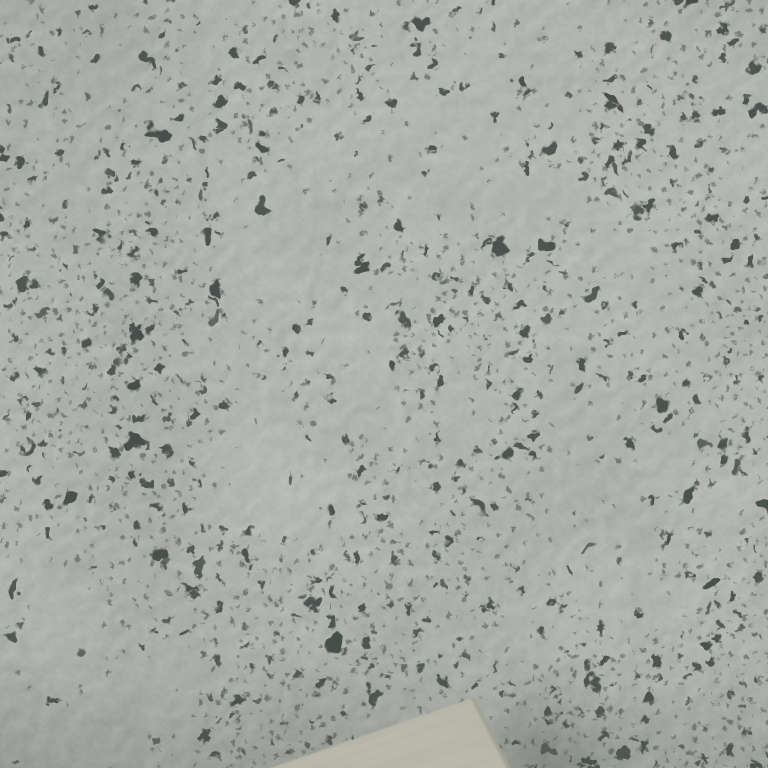
Give the GLSL for this texture, as a three.js fragment shader.

```glsl
// Pale grey plaster with dark irregular chips, and a light wooden corner at the lower edge.
varying vec2 vUv;

#define PLASTER vec3(0.692, 0.705, 0.681)
#define CHIP vec3(0.275, 0.305, 0.295)
#define WOOD vec3(0.725, 0.718, 0.668)
#define WOOD_SIDE vec3(0.63, 0.635, 0.575)
#define SOFTNESS 0.0019
#define RELIEF 0.055
#define GRAIN 0.025
#define CLOUDS 0.06

float hash(vec2 p) {
  return fract(sin(dot(p, vec2(127.1, 311.7))) * 43758.5453);
}

vec2 hash2(vec2 p) {
  return vec2(hash(p), hash(p + 57.3));
}

float noise(vec2 p) {
  vec2 i = floor(p);
  vec2 f = fract(p);
  f = f * f * (3.0 - 2.0 * f);
  float low = mix(hash(i), hash(i + vec2(1.0, 0.0)), f.x);
  float high = mix(hash(i + vec2(0.0, 1.0)), hash(i + vec2(1.0, 1.0)), f.x);
  return mix(low, high, f.y);
}

// How crowded the chips are: broad regions broken into small clumps
float crowding(vec2 p) {
  float regions = noise(p * 4.5 + 8.3);
  float clumps = noise(p * 15.0 + 2.9);
  return smoothstep(0.25, 0.75, regions * 0.55 + clumps * 0.45);
}

// Coverage of one layer of chips, one candidate per grid cell
float chips(vec2 p, vec2 shift, float cells, float share, float minRadius, float maxRadius) {
  vec2 coarse = vec2(noise(p * cells * 4.0), noise(p * cells * 4.0 + 31.7)) - 0.5;
  vec2 ragged = vec2(noise(p * cells * 9.0 + 5.1), noise(p * cells * 9.0 + 77.7)) - 0.5;
  vec2 q = p + shift + (coarse * 0.3 + ragged * 0.14) / cells;
  vec2 home = floor(q * cells);
  float cover = 0.0;
  for (int y = -1; y <= 1; y++) {
    for (int x = -1; x <= 1; x++) {
      vec2 cell = home + vec2(float(x), float(y));
      vec2 seed = cell + cells * 1.37;
      vec2 center = (cell + hash2(seed)) / cells;
      float present = step(hash(seed + 11.9), share * mix(0.2, 1.8, crowding(center - shift)));

      // Elongated shape, leaning around the vertical
      float lean = (hash(seed + 23.1) - 0.5) * 2.6;
      float stretch = mix(1.0, 1.45, hash(seed + 37.7));
      vec2 d = q - center;
      d = vec2(cos(lean) * d.x + sin(lean) * d.y, cos(lean) * d.y - sin(lean) * d.x);
      float size = hash(seed + 41.3);
      float radius = mix(minRadius, maxRadius, size * size);
      float edge = length(d * vec2(stretch, 1.0 / stretch)) - radius;
      float strength = mix(0.65, 1.0, sqrt(size));
      cover = max(cover, present * strength * (1.0 - smoothstep(-SOFTNESS, SOFTNESS, edge)));
    }
  }
  return cover;
}

// Signed distance to the line from a to b, positive on its right
float rightOf(vec2 p, vec2 a, vec2 b) {
  return dot(p - a, normalize(vec2(b.y - a.y, a.x - b.x)));
}

// Plaster tone: lit bumps, fine grain, slow clouds and dim edges
vec3 plaster(vec2 p) {
  vec2 light = vec2(-0.004, 0.005);
  vec2 bent = p + 0.012 * vec2(noise(p * 35.0), noise(p * 35.0 + 19.3));
  float bumps = noise(bent * 68.0) - noise((bent + light) * 68.0);
  float grain = noise(p * 210.0) - 0.5;
  float clouds = noise(p * 5.0 + 3.1) * 0.6 + noise(p * 19.0) * 0.4 - 0.5;
  float tone = bumps * RELIEF + grain * GRAIN + clouds * CLOUDS;
  tone -= 0.07 * (1.0 - smoothstep(0.0, 0.18, p.y));
  tone -= 0.04 * (1.0 - smoothstep(0.0, 0.3, length(p - vec2(0.0, 1.0))));
  tone -= 0.08 * (1.0 - smoothstep(0.0, 0.13, length(p - vec2(0.71, 0.0))));
  return PLASTER + tone;
}

// Wooden corner: streaked top face with a narrow side face
vec3 addWood(vec3 color, vec2 p) {
  vec2 left = vec2(0.352, 0.0);
  vec2 apex = vec2(0.618, 0.092);
  vec2 right = vec2(0.665, 0.0);
  float top = rightOf(p, left, apex);
  float side = rightOf(p, apex, right);
  float inside = smoothstep(-SOFTNESS, SOFTNESS, min(top, side));
  float streaks = noise(vec2(top * 160.0, side * 14.0)) - 0.5;
  vec3 wood = mix(WOOD_SIDE, WOOD + streaks * 0.025, smoothstep(0.002, 0.008, side));
  return mix(color, wood, inside);
}

void main() {
  vec2 p = vUv;
  float large = chips(p, vec2(0.13, 0.29), 17.0, 0.32, 0.0055, 0.0105);
  float medium = chips(p, vec2(0.37, 0.61), 34.0, 0.46, 0.0032, 0.0066);
  float fine = chips(p, vec2(0.71, 0.17), 70.0, 0.42, 0.0014, 0.0036);
  float cover = max(large, max(medium * 0.95, fine * 0.55));

  vec3 color = mix(plaster(p), CHIP, cover);
  gl_FragColor = vec4(addWood(color, p), 1.0);
}
```
